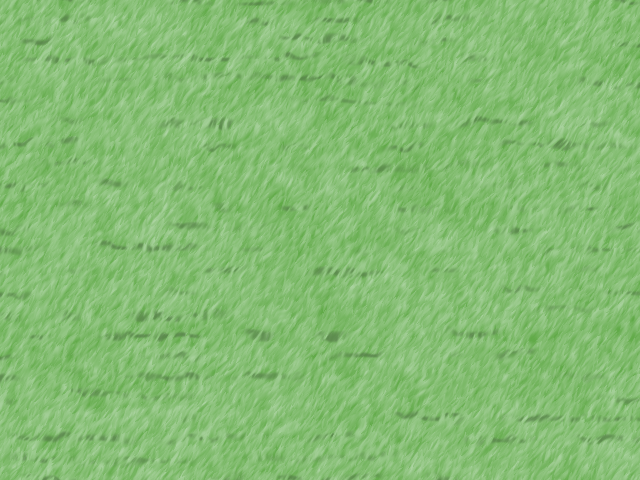
This texture is drawn by a Shadertoy shader. Its source:

```glsl
// Soft green fleece: short slanted tufts of fibre with faint woven rows.
// Layers of scattered, curved strands lie over streaky noise; broken
// horizontal gaps between the rows add small grey-green shadows.

float hash(vec2 p) {
    vec3 q = fract(vec3(p.xyx) * 0.1031);
    q += dot(q, q.yzx + 33.33);
    return fract((q.x + q.y) * q.z);
}

float noise(vec2 p) {
    vec2 cell = floor(p), f = fract(p);
    f = f * f * (3.0 - 2.0 * f);
    float low = mix(hash(cell), hash(cell + vec2(1, 0)), f.x);
    float high = mix(hash(cell + vec2(0, 1)), hash(cell + vec2(1, 1)), f.x);
    return mix(low, high, f.y);
}

// x runs across a fibre, y along it
vec2 fibreAxes(vec2 p, float angle) {
    float c = cos(angle), s = sin(angle);
    return vec2(p.x * s - p.y * c, p.x * c + p.y * s);
}

// Streaky base, bent by slow noise so that the streaks wander
float streaks(vec2 p) {
    p += 0.014 * vec2(noise(p * 28.0), noise(p * 28.0 + 57.0));
    vec2 q = fibreAxes(p, 1.0) + 9.0;
    return 0.55 * noise(q * vec2(120, 36)) + 0.45 * noise(q * vec2(230, 62) + 31.0);
}

// Paints one layer of tapered strands over the given tone
float strandLayer(vec2 p, float tone, float layer) {
    vec2 grid = vec2(70, 40);
    vec2 shifted = p + layer * vec2(0.371, 0.243) + 1.0;
    vec2 home = floor(shifted * grid);
    for (int j = -1; j <= 1; j++) {
        for (int i = -1; i <= 1; i++) {
            vec2 cell = home + vec2(i, j);
            vec2 seed = cell + layer * 17.0;
            vec2 jitter = vec2(hash(seed + 3.1), hash(seed + 8.7));
            vec2 offset = shifted - (cell + jitter) / grid;
            float angle = 1.02 + 0.7 * (hash(seed + 21.3) - 0.5);
            vec2 q = fibreAxes(offset, angle);
            float along = q.y / mix(0.010, 0.016, hash(seed + 41.9));
            float bend = 0.0035 * (hash(seed + 63.7) - 0.5);
            float taper = max(1.0 - along * along, 0.0);
            float across = (q.x - bend * along * along) / 0.0036;
            float cover = smoothstep(1.0, 0.25, abs(across) / (taper + 0.01)) * smoothstep(0.0, 0.3, taper);
            float shade = hash(seed + 77.1) + 0.20 * along - 0.18 * across;
            tone = mix(tone, shade, 0.62 * cover);
        }
    }
    return tone;
}

// Patchy shadow where neighbouring rows part
float rowGap(vec2 p, float streak) {
    float row = p.y * 23.0 + 0.5 * noise(p * 6.0) + 0.35 * noise(p * 45.0);
    float away = abs(fract(row) - 0.5) / 23.0;
    float line = 1.0 - smoothstep(0.001, 0.010, away);
    float patches = smoothstep(0.45, 0.85, noise(vec2(p.x * 13.0, floor(row) * 7.3)));
    float broken = smoothstep(0.68, 0.28, streak);
    return line * patches * broken;
}

void mainImage(out vec4 fragColor, in vec2 fragCoord) {
    vec2 p = fragCoord / iResolution.y;

    // Pile: streaks below, strands above
    float streak = streaks(p);
    float tone = 0.5 + 1.4 * (streak - 0.5);
    for (int layer = 0; layer < 5; layer++) {
        tone = strandLayer(p, tone, float(layer));
    }
    tone = mix(tone, 0.5 + 1.4 * (streak - 0.5), 0.25);

    // Gentle unevenness over the cloth
    tone += 0.22 * (noise(p * vec2(9, 16)) - 0.5);
    tone = clamp(0.5 + 1.15 * (tone - 0.5), -0.2, 1.25);

    vec3 deepGreen = vec3(0.42, 0.69, 0.33);
    vec3 paleGreen = vec3(0.62, 0.80, 0.57);
    vec3 shadowGreen = vec3(0.34, 0.50, 0.29);
    vec3 color = mix(deepGreen, paleGreen, tone);
    color = mix(color, shadowGreen, 0.75 * rowGap(p, streak));
    fragColor = vec4(color, 1.0);
}
```
